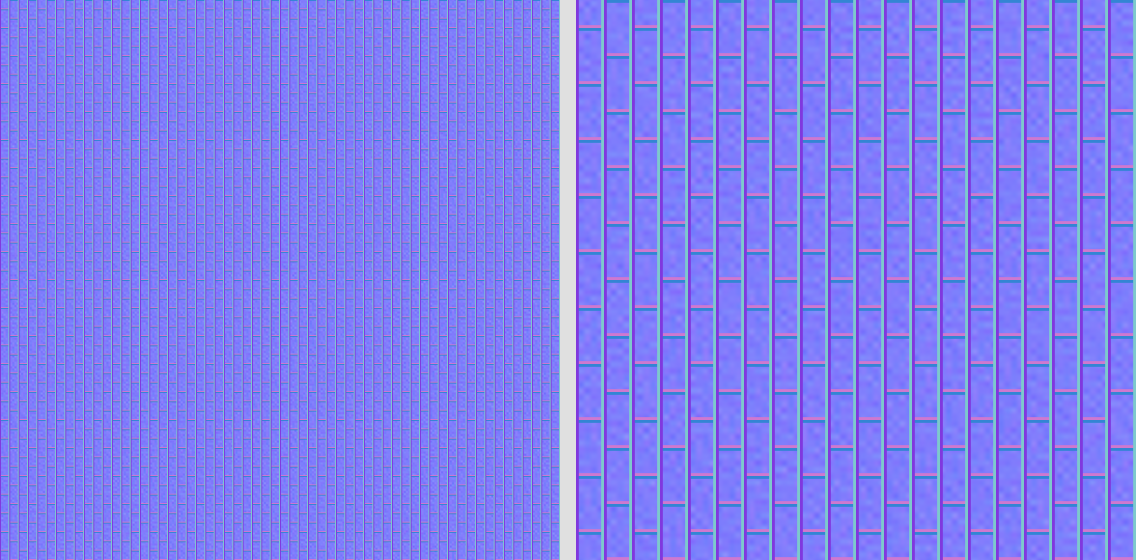
Left, the full canvas; right, a detail of the centre.
Write a Shadertoy shader that draws this texture map.

```glsl
const vec2 BRICK_COUNT = vec2(60.0, 30.0);  // columns across, bricks down
const float BEVEL_WIDTH = 0.0017;           // fraction of the canvas
const float GRAIN_FREQUENCY = 256.0;
const float GRAIN_STRENGTH = 0.09;
const float BRICK_TILT = 0.008;
const vec3 FLAT_NORMAL   = vec3(0.50, 0.49, 0.99);
const vec3 LEFT_BEVEL    = vec3(0.50, 0.22, 0.87);
const vec3 RIGHT_BEVEL   = vec3(0.49, 0.79, 0.80);
const vec3 BOTTOM_BEVEL  = vec3(0.81, 0.47, 0.81);
const vec3 TOP_BEVEL     = vec3(0.20, 0.52, 0.83);

float hash(vec2 p) {
    vec3 q = fract(vec3(p.xyx) * 0.1031);
    q += dot(q, q.yzx + 33.33);
    return fract((q.x + q.y) * q.z);
}

float valueNoise(vec2 p) {
    vec2 cell = floor(p);
    vec2 f = fract(p);
    f = f * f * (3.0 - 2.0 * f);
    float low = mix(hash(cell), hash(cell + vec2(1.0, 0.0)), f.x);
    float high = mix(hash(cell + vec2(0.0, 1.0)), hash(cell + 1.0), f.x);
    return mix(low, high, f.y);
}

// Signed canvas distance to the nearest joint on a regular grid
float jointDistance(float position, float count) {
    return (fract(position + 0.5) - 0.5) / count;
}

// Share of one pixel covered by the band from start to end
float bandCoverage(float x, float start, float end, float pixel) {
    return clamp((end - x) / pixel + 0.5, 0.0, 1.0)
         - clamp((start - x) / pixel + 0.5, 0.0, 1.0);
}

// Blend the two facing bevels of a joint over the surface
vec3 drawJoint(vec3 surface, float d, float pixel, vec3 before, vec3 after) {
    float beforeShare = bandCoverage(d, -BEVEL_WIDTH, 0.0, pixel);
    float afterShare = bandCoverage(d, 0.0, BEVEL_WIDTH, pixel);
    return surface * (1.0 - beforeShare - afterShare)
         + before * beforeShare + after * afterShare;
}

void mainImage(out vec4 fragColor, in vec2 fragCoord) {
    vec2 uv = fragCoord / iResolution.xy;
    vec2 pixel = 1.0 / iResolution.xy;

    // Upright bricks, with even columns shifted by half a brick
    vec2 grid = uv * BRICK_COUNT;
    float column = floor(grid.x);
    grid.y += 0.5 * (1.0 - mod(column, 2.0));
    vec2 brick = vec2(column, floor(grid.y));

    // Fine surface grain as a slope, plus a slight tilt per brick
    vec2 grainPos = uv * GRAIN_FREQUENCY;
    float height = valueNoise(grainPos);
    vec2 slope = vec2(valueNoise(grainPos + vec2(0.7, 0.0)),
                      valueNoise(grainPos + vec2(0.0, 0.7))) - height;
    vec2 tilt = vec2(hash(brick + 7.0), hash(brick + 91.0)) - 0.5;
    vec3 color = FLAT_NORMAL;
    color.rg += slope * GRAIN_STRENGTH + tilt * BRICK_TILT;

    // Short joints inside each column, then the long joints between columns
    color = drawJoint(color, jointDistance(grid.y, BRICK_COUNT.y), pixel.y,
                      TOP_BEVEL, BOTTOM_BEVEL);
    color = drawJoint(color, jointDistance(grid.x, BRICK_COUNT.x), pixel.x,
                      RIGHT_BEVEL, LEFT_BEVEL);

    fragColor = vec4(color, 1.0);
}
```
